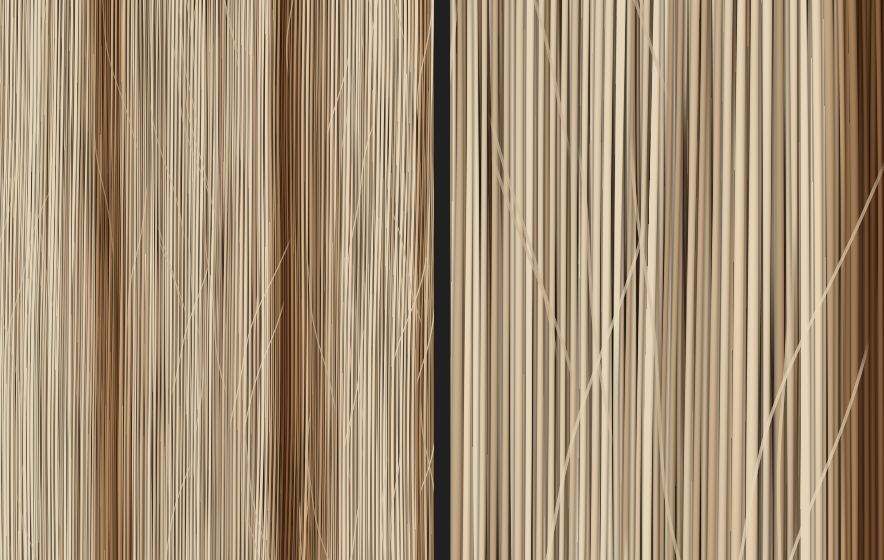
Left: the whole. Right: its middle third, enlarged.
Write a WebGL 2 fragment shader that draws this texture.

```glsl
#version 300 es
precision highp float;
// Straight blonde hair with brown lowlights, layered strands and fine flyaways.

#define LAYERS 6
#define FLYAWAYS 56
#define STRAND_PITCH 0.0072
#define WAVE 0.012
#define TONE_SPREAD 0.50
#define BASE_TONE 0.80
#define LAYER_DEPTH 0.36
#define FLYAWAY_WIDTH 0.0009
#define DARK vec3(0.29, 0.18, 0.10)
#define MIDDLE vec3(0.64, 0.525, 0.39)
#define LIGHT vec3(0.90, 0.835, 0.725)

uniform vec2 u_resolution;
out vec4 fragColor;

float hash(vec2 p) {
  return fract(sin(dot(p, vec2(127.1, 311.7))) * 43758.5453);
}

float noise(vec2 p) {
  vec2 cell = floor(p), f = fract(p);
  f = f * f * (3.0 - 2.0 * f);
  float low = mix(hash(cell), hash(cell + vec2(1, 0)), f.x);
  float high = mix(hash(cell + vec2(0, 1)), hash(cell + vec2(1, 1)), f.x);
  return mix(low, high, f.y);
}

float bump(float x, float centre, float width) {
  float d = (x - centre) / width;
  return exp(-d * d);
}

// Amount of brown lowlight at a place, across u and up v.
float lowlight(float u, float v) {
  float left = 0.75 * bump(u, 0.265 - 0.02 * v, 0.034);
  float right = 0.85 * bump(u, 0.655, 0.030);
  float lower = 0.50 * bump(u, 0.715, 0.06) * (1.0 - 0.6 * v);
  float edge = 0.55 * bump(u, 0.975, 0.022);
  float thin = 0.25 * bump(u, 0.545, 0.012) * (1.0 - v);
  return min(left + right + lower + edge + thin, 1.0);
}

vec3 hairColour(float tone, float warmth) {
  tone = clamp(tone, 0.0, 1.0);
  vec3 c = mix(DARK, MIDDLE, min(tone * 2.0, 1.0));
  c = mix(c, LIGHT, max(tone * 2.0 - 1.0, 0.0));
  return c * mix(vec3(1.0), vec3(1.06, 0.95, 0.82), warmth);
}

// Paints one layer of near-parallel strands over the colour below.
vec3 strandLayer(vec3 below, vec2 p, float layer, float pixel, float aspect) {
  float seed = layer * 17.3;
  float bend = noise(vec2(p.x * 9.0 + seed, p.y * 1.7 + seed)) - 0.5;
  float ripple = noise(vec2(p.x * 25.0 - seed, p.y * 5.0)) - 0.5;
  float lean = (hash(vec2(layer, 3.0)) - 0.5) * 0.035;
  float x = p.x + WAVE * bend + 0.002 * ripple + lean * p.y + layer * 0.137;

  float id = floor(x / STRAND_PITCH);
  float pick = hash(vec2(id, seed));
  float jitter = hash(vec2(id, seed + 5.0)) - 0.5;
  float along = noise(vec2(id * 7.0 + seed, p.y * 3.0 + pick * 20.0));
  float halfWidth = STRAND_PITCH * (0.08 + 0.30 * along + 0.08 * pick);
  float offset = (fract(x / STRAND_PITCH) - 0.5 - 0.30 * jitter) * STRAND_PITCH;
  float d = abs(offset);

  // Strand tone depends on its band, its depth and its own character.
  float front = layer / float(LAYERS - 1);
  float u = (p.x - offset) / aspect + 0.035 * jitter;
  float brown = lowlight(u, p.y);
  float streak = noise(vec2(id * 3.0 + seed, p.y * 6.0)) - 0.5;
  float tone = BASE_TONE + TONE_SPREAD * (pick - 0.5) + 0.16 * streak;
  tone += 0.20 * (1.0 - smoothstep(0.0, 0.22, u)) - 0.65 * brown;
  tone -= LAYER_DEPTH * (1.0 - front);

  // Rounded shading with a highlight off to one side.
  float across = offset / halfWidth + 0.25;
  tone += 0.10 - 0.20 * min(across * across, 1.5);

  float shadow = 1.0 - smoothstep(halfWidth, halfWidth + 0.0022, d);
  float cover = 1.0 - smoothstep(halfWidth - 0.6 * pixel, halfWidth + 0.6 * pixel, d);
  cover *= smoothstep(0.10, 0.28, along);
  below *= 1.0 - 0.30 * shadow * smoothstep(0.10, 0.28, along);
  return mix(below, hairColour(tone, brown), cover);
}

// Lays one loose, slightly curved hair across the surface.
vec3 flyaway(vec3 below, vec2 p, float index, float pixel, float aspect) {
  float a = hash(vec2(index, 41.0)), b = hash(vec2(index, 57.0));
  float c = hash(vec2(index, 73.0)), e = hash(vec2(index, 91.0));
  float y = p.y - b * 1.1 + 0.05;
  float slope = (c - 0.5) * 0.65;
  float curve = (e - 0.5) * 1.3;
  float path = a * aspect + slope * y + curve * y * y;
  path += 0.003 * sin(y * 30.0 + a * 40.0);
  float steep = slope + 2.0 * curve * y;
  float d = abs(p.x - path) * inversesqrt(1.0 + steep * steep);
  float reach = 0.06 + 0.12 * e;
  float fade = 1.0 - smoothstep(reach * 0.8, reach, abs(y));
  float cover = 1.0 - smoothstep(FLYAWAY_WIDTH - 0.5 * pixel, FLYAWAY_WIDTH + 0.7 * pixel, d);
  float tone = 0.78 + 0.28 * c - 0.25 * lowlight(p.x / aspect, p.y);
  return mix(below, hairColour(tone, 0.0), cover * fade * (0.5 + 0.4 * a));
}

void main() {
  float pixel = 1.0 / u_resolution.y;
  float aspect = u_resolution.x * pixel;
  vec2 p = gl_FragCoord.xy * pixel;
  vec3 colour = hairColour(0.22, lowlight(p.x / aspect, p.y));
  for (int i = 0; i < LAYERS; i++)
    colour = strandLayer(colour, p, float(i), pixel, aspect);
  for (int i = 0; i < FLYAWAYS; i++)
    colour = flyaway(colour, p, float(i), pixel, aspect);
  fragColor = vec4(colour, 1.0);
}
```
